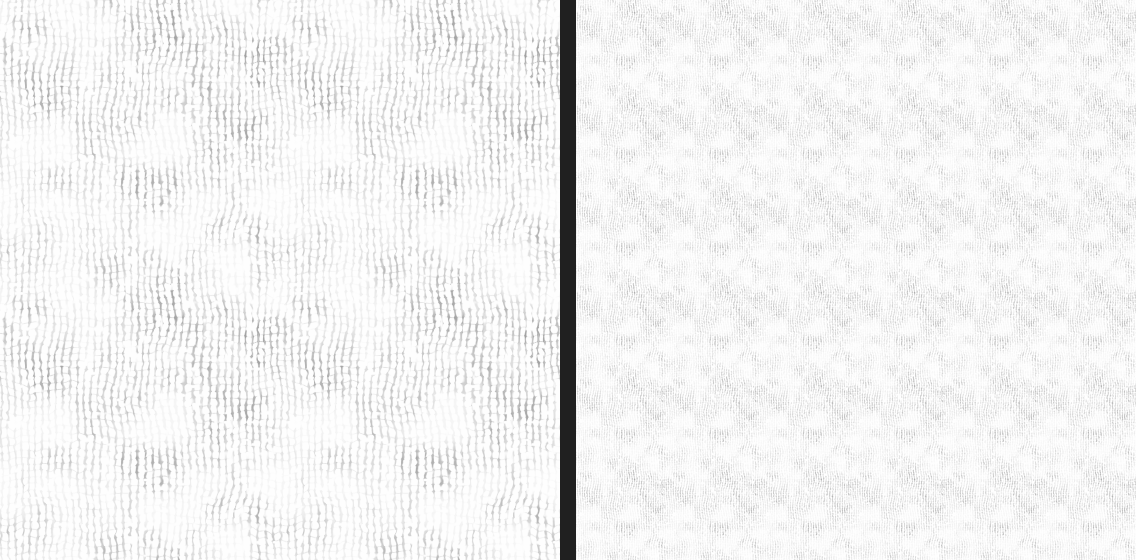
Left: one tile. Right: repeated 3 by 3.
Write a WebGL 1 fragment shader that draws this texture.

```glsl
precision highp float;
// Pale woven cloth: columns of white bead-like stitches with worn grey gaps.
uniform vec2 u_resolution;

float hash(vec2 p) {
  vec3 q = fract(p.xyx * vec3(0.1031, 0.1030, 0.0973));
  q += dot(q, q.yzx + 33.33);
  return fract((q.x + q.y) * q.z);
}

// Value noise over the unit tile, wrapping after the given number of cells
float noise(vec2 tile, vec2 cells, float seed) {
  vec2 p = tile * cells;
  vec2 i = floor(p);
  vec2 f = fract(p);
  f = f * f * (3.0 - 2.0 * f);
  vec2 a = mod(i, cells) + seed;
  vec2 b = mod(i + 1.0, cells) + seed;
  return mix(mix(hash(a), hash(vec2(b.x, a.y)), f.x),
             mix(hash(vec2(a.x, b.y)), hash(b), f.x), f.y);
}

void main() {
  // The cloth patch repeats twice each way
  vec2 tile = fract(2.0 * gl_FragCoord.xy / u_resolution);
  vec2 stitches = vec2(39.0, 38.0);
  float pixel = 2.0 * stitches.x / min(u_resolution.x, u_resolution.y);

  // Threads sway slowly and wobble finely
  vec2 sway = vec2(noise(tile, vec2(5.0, 7.0), 3.0), noise(tile, vec2(9.0, 5.0), 17.0)) - 0.5;
  vec2 wobble = vec2(noise(tile, vec2(39.0, 57.0), 29.0), noise(tile, vec2(39.0, 19.0), 41.0)) - 0.5;
  vec2 grid = tile * stitches + 1.3 * sway + vec2(0.32, 0.55) * wobble;
  vec2 cell = mod(floor(grid), stitches);
  vec2 f = abs(fract(grid) - 0.5);

  // Rounded stitches: wide in the middle, pinched at both ends
  float fray = noise(tile, vec2(117.0, 95.0), 53.0);
  float bulge = 8.0 * f.y * f.y * f.y;
  float halfWidth = 0.39 - 0.13 * bulge + 0.10 * (hash(cell + 61.0) - 0.5) + 0.12 * (fray - 0.5);
  float soft = 0.05 + 0.5 * pixel;
  float columnGap = smoothstep(halfWidth - soft, halfWidth + soft, f.x);

  // Fainter gaps between rows, many of them closed
  float open = smoothstep(0.35, 0.8, noise(tile, vec2(26.0, 38.0), 71.0));
  float rowGap = 0.65 * open * smoothstep(0.46 - soft, 0.46 + soft, f.y);
  float gap = max(columnGap, rowGap);

  // Broad worn patches and short vertical streaks vary the grey
  float patches = 0.5 * noise(tile, vec2(5.0, 6.0), 83.0)
                + 0.5 * noise(tile, vec2(13.0, 11.0), 97.0);
  float streaks = noise(tile, vec2(78.0, 29.0), 109.0);
  float shade = 0.035 + 0.36 * smoothstep(0.2, 0.85, patches) * (0.3 + 0.7 * streaks);
  shade *= smoothstep(0.05, 0.35, noise(tile, vec2(52.0, 63.0), 127.0));

  gl_FragColor = vec4(vec3(0.995 - gap * shade), 1.0);
}
```
